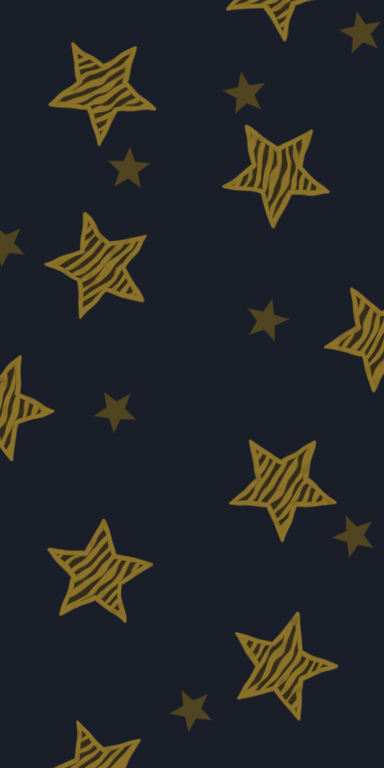
Give the GLSL for this pattern, as a Shadertoy shader.

```glsl
vec2 hash2(vec2 p) {
    p = vec2(dot(p, vec2(127.1, 311.7)), dot(p, vec2(269.5, 183.3)));
    return fract(sin(p) * 43758.55) * 2.0 - 1.0;
}

float gradientNoise(vec2 p) {
    vec2 i = floor(p), f = fract(p), u = f * f * (3.0 - 2.0 * f), k = vec2(0, 1);
    return mix(mix(dot(hash2(i), f), dot(hash2(i + k.yx), f - k.yx), u.x),
               mix(dot(hash2(i + k), f - k), dot(hash2(i + 1.0), f - 1.0), u.x), u.y);
}

mat2 rotation(float a) {
    return mat2(cos(a), -sin(a), sin(a), cos(a));
}

// Signed distance to a five-pointed star, folded into half an arm
float starDistance(vec2 p, float outer, float inner) {
    float a = mod(atan(p.x, p.y) + 0.62832, 1.25664) - 0.62832;
    vec2 w = length(p) * vec2(cos(a), abs(sin(a))) - vec2(outer, 0.0);
    vec2 edge = inner * vec2(0.809, 0.588) - vec2(outer, 0.0);
    float d = length(w - edge * clamp(dot(w, edge) / dot(edge, edge), 0.0, 1.0));
    return -d * sign(edge.x * w.y - edge.y * w.x);
}

void mainImage(out vec4 fragColor, in vec2 fragCoord) {
    // Canvas width is one unit, y runs down from the top
    vec2 p = vec2(fragCoord.x, iResolution.y - fragCoord.y) / iResolution.x;
    float soft = max(0.003, 0.8 / iResolution.x);
    vec3 color = vec3(0.102, 0.118, 0.160);

    // Small flat stars, stepping sideways and wrapping as they descend
    for (float i = 0.0; i < 8.0; i++) {
        float x = 1.0 - 0.362 * i + 0.105 * sin(0.6 * (i - 1.0));
        float y = 0.13 + 0.037 * i + 0.032 * i * i + 0.117 * sin(0.785 * i - 0.39);
        vec2 center = vec2(mod(x + 0.05, 1.04) - 0.05, y);
        vec2 q = rotation(3.0 * hash2(vec2(i, 4.0)).x) * (p - center);
        float d = starDistance(q, 0.058, 0.025);
        color = mix(color, vec3(0.315, 0.265, 0.130), smoothstep(soft, -soft, d));
    }

    // Shared hand-drawn wobble and uneven ink
    vec2 wobble = vec2(gradientNoise(p * 19.0), gradientNoise(p * 19.0 + 40.0));
    float ink = gradientNoise(p * 32.0);
    vec3 gold = mix(vec3(0.55, 0.45, 0.16), vec3(0.49, 0.40, 0.15), smoothstep(0.05, 0.5, ink));

    // Large hatched stars, alternating sides, spread wide in the middle
    for (float i = 0.0; i < 10.0; i++) {
        vec2 jitter = hash2(vec2(i, 9.0));
        float side = 1.0 - 2.0 * mod(i, 2.0);
        float spread = 0.235 + 0.26 * step(abs(i - 4.5), 0.6);
        vec2 center = vec2(0.5 + side * spread, -0.05 + 0.228 * i + 0.06 * sin(0.698 * i));
        vec2 q = p - center - 0.018 * jitter + 0.009 * wobble;
        float d = starDistance(rotation(3.0 * jitter.x) * q, 0.142, 0.064) - 0.004;

        // Curved strokes with gaps that swell and pinch, closing at the center
        vec2 h = rotation(0.6 + 0.5 * jitter.y) * q;
        float across = h.x + 1.2 * h.y * h.y + 0.014 * gradientNoise(h * 17.0 + i * 7.0);
        float gap = 0.25 + 0.32 * gradientNoise(h * vec2(38.0, 24.0) + i * 13.0)
                  - 0.10 * smoothstep(0.07, 0.01, length(q));
        float gapDistance = (abs(fract(across / 0.023) - 0.5) - gap) * 0.023;
        float hole = max(gapDistance, d + 0.013 + 0.004 * ink);

        vec3 fill = mix(gold, vec3(0.200, 0.172, 0.100), smoothstep(soft, -soft, hole));
        color = mix(color, fill, smoothstep(soft, -soft, d));
    }

    fragColor = vec4(color, 1.0);
}
```
